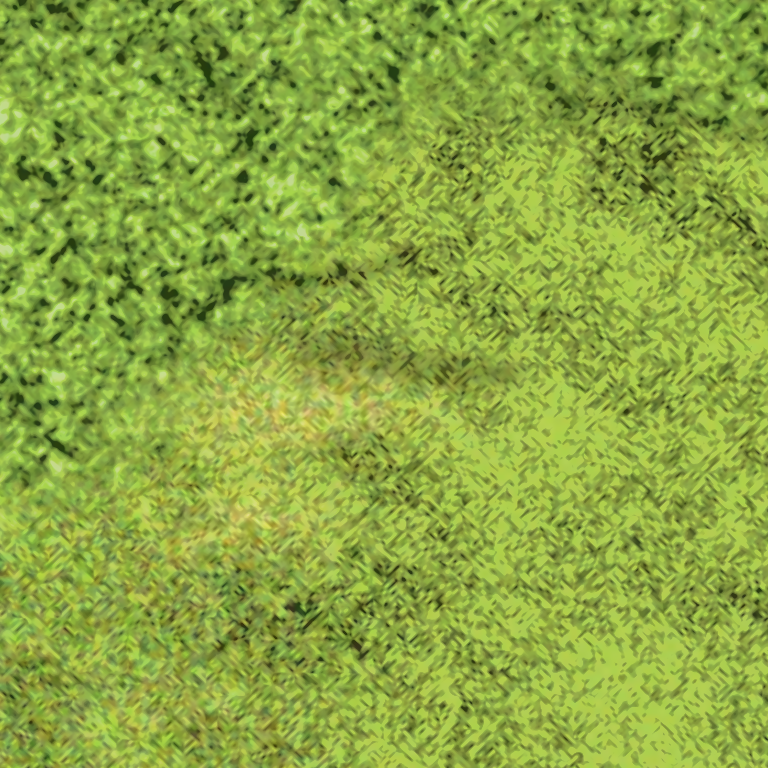
This texture is drawn by a three.js fragment shader. Its source:

```glsl
// Mossy grass: coarse leafy turf, fine lime stubble, dark furrows and dry yellow patches.
varying vec2 vUv;

float hash(vec2 p) {
  vec3 q = fract(vec3(p.xyx) * 0.1031);
  q += dot(q, q.yzx + 33.33);
  return fract((q.x + q.y) * q.z);
}

float noise(vec2 p) {
  vec2 cell = floor(p), f = fract(p);
  f = f * f * (3.0 - 2.0 * f);
  float low = mix(hash(cell), hash(cell + vec2(1.0, 0.0)), f.x);
  float high = mix(hash(cell + vec2(0.0, 1.0)), hash(cell + 1.0), f.x);
  return mix(low, high, f.y);
}

vec2 turn(vec2 p, float angle) {
  float c = cos(angle), s = sin(angle);
  return vec2(c * p.x - s * p.y, s * p.x + c * p.y);
}

// Layered noise centred on zero
float drift(vec2 p) {
  float sum = 0.0, amp = 0.5;
  for (int i = 0; i < 4; i++) {
    sum += amp * (noise(p) - 0.5);
    p = turn(p, 0.6) * 2.03 + 17.0;
    amp *= 0.58;
  }
  return sum;
}

// Short blades that lean to either diagonal, centred on zero
float blades(vec2 p, float freq, float stretch) {
  vec2 scale = freq * vec2(1.0, stretch);
  float right = noise(turn(p, -0.75) * scale + 210.0);
  float left = noise(turn(p, 0.75) * scale + 530.0);
  float lean = smoothstep(0.35, 0.65, noise(p * freq * 0.6 + 91.0));
  return mix(right, left, lean) - 0.5;
}

// Soft line from a to b
float furrow(vec2 p, vec2 a, vec2 b, float width) {
  vec2 ab = b - a;
  float along = clamp(dot(p - a, ab) / dot(ab, ab), 0.0, 1.0);
  float d = length(p - a - ab * along) / width;
  return exp(-d * d);
}

float blob(vec2 p, vec2 centre, vec2 radius) {
  vec2 d = (p - centre) / radius;
  return exp(-dot(d, d));
}

// Tone from 0 to 1 into moss greens
vec3 mossRamp(float tone) {
  vec3 shadow = vec3(0.18, 0.22, 0.07);
  vec3 deep = vec3(0.41, 0.48, 0.19);
  vec3 olive = vec3(0.51, 0.59, 0.24);
  vec3 leaf = vec3(0.57, 0.68, 0.27);
  vec3 lime = vec3(0.69, 0.81, 0.31);
  vec3 pale = vec3(0.79, 0.84, 0.55);
  vec3 c = mix(shadow, deep, smoothstep(-0.12, 0.17, tone));
  c = mix(c, olive, smoothstep(0.17, 0.38, tone));
  c = mix(c, leaf, smoothstep(0.38, 0.62, tone));
  c = mix(c, lime, smoothstep(0.62, 0.85, tone));
  return mix(c, pale, smoothstep(0.88, 1.12, tone));
}

void main() {
  vec2 p = vUv;
  vec2 warp = vec2(drift(p * 9.0 + 3.0), drift(p * 9.0 + 48.0));
  vec2 w = p + 0.06 * warp;

  // Regions: coarse turf on the upper left, soft dry ground on the lower left
  float turfEdge = mix(0.38, 0.86, smoothstep(0.05, 0.7, p.x));
  float turf = smoothstep(-0.07, 0.07, p.y - turfEdge + 0.25 * warp.x);
  float dry = blob(w, vec2(0.41, 0.47), vec2(0.17, 0.06));
  dry += 0.9 * blob(w, vec2(0.32, 0.31), vec2(0.11, 0.06));
  dry += 0.4 * blob(w, vec2(0.24, 0.06), vec2(0.09, 0.06));
  dry = clamp(dry * (1.0 + 1.2 * warp.y), 0.0, 1.0);
  float soft = max(dry, 0.65 * (1.0 - turf) * (1.0 - smoothstep(0.25, 0.6, p.x)));

  // Shade: broad drifts and dark furrows
  float patches = drift(turn(p, 0.6) * vec2(6.0, 10.0) + 7.0);
  patches += 0.5 * drift(p * 22.0 + 60.0);
  float dark = furrow(w, vec2(0.27, 0.61), vec2(0.52, 0.66), 0.016);
  dark += 0.9 * furrow(w, vec2(0.7, 0.88), vec2(1.02, 0.835), 0.022);
  dark += 0.6 * furrow(w, vec2(0.0, 0.78), vec2(0.13, 0.77), 0.02);
  dark += 0.5 * blob(w, vec2(0.32, 0.73), vec2(0.03, 0.06));
  float olive = furrow(w, vec2(0.40, 0.53), vec2(0.66, 0.515), 0.024);

  // Grain: fine stubble against larger leaves
  float fine = blades(p, 115.0, 2.1);
  float leaves = 0.85 * blades(p, 62.0, 1.7) + 0.5 * blades(p + 0.37, 120.0, 1.6);
  float stubbleTone = min(0.63 + 1.25 * fine + 0.95 * patches, 0.86);
  float turfTone = 0.5 + 1.35 * leaves + 0.5 * patches;
  float softTone = 0.52 + 0.85 * fine + 0.6 * patches;
  float tone = mix(mix(stubbleTone, softTone, soft), turfTone, turf * (1.0 - dry));
  tone += 0.12 * dry - 0.38 * dark - 0.2 * olive;

  // Colour: moss greens, then straw and mottled hues on the dry ground
  vec3 colour = mossRamp(tone);
  vec3 straw = vec3(0.78, 0.77, 0.38) + 0.28 * (tone - 0.62);
  colour = mix(colour, straw, 0.6 * dry);
  colour = mix(colour, vec3(0.47, 0.51, 0.22), 0.4 * olive);
  vec3 mottle = vec3(noise(p * 95.0 + 11.0), noise(p * 95.0 + 141.0), noise(p * 95.0 + 271.0));
  colour += (mottle - 0.5) * vec3(0.2, 0.1, 0.2) * (0.25 + 0.75 * soft);
  colour += turf * (1.0 - dry) * vec3(-0.03, 0.015, 0.0);
  gl_FragColor = vec4(clamp(colour, 0.0, 1.0), 1.0);
}
```
